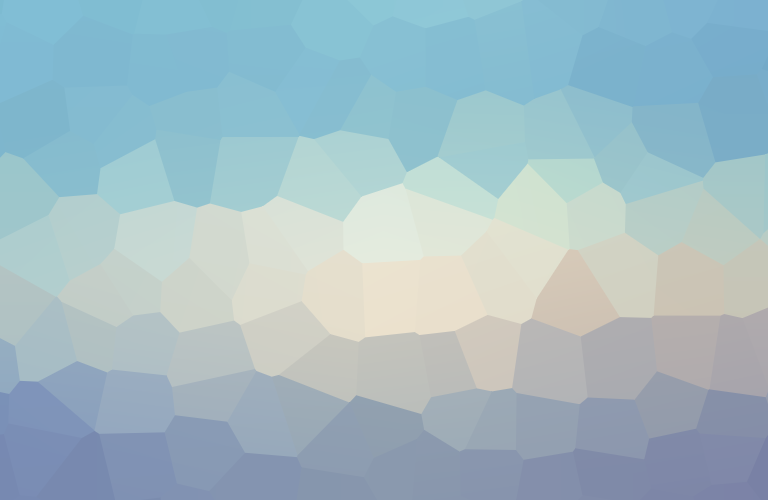
This background is drawn by a Shadertoy shader. Its source:

```glsl
// Faceted pastel sky: irregular polygons over a blue, cream and violet gradient.

const float CELLS_PER_HEIGHT = 8.5;

// Colour stops from the top of the canvas to the bottom
const vec3 LEFT_SKY[9] = vec3[9](
    vec3(.50, .74, .83), vec3(.50, .72, .82), vec3(.50, .72, .81),
    vec3(.59, .78, .81), vec3(.69, .80, .80), vec3(.72, .78, .77),
    vec3(.62, .72, .77), vec3(.49, .58, .73), vec3(.47, .54, .70));
const vec3 MIDDLE_SKY[9] = vec3[9](
    vec3(.54, .77, .83), vec3(.52, .74, .82), vec3(.59, .78, .81),
    vec3(.78, .88, .85), vec3(.94, .93, .87), vec3(.93, .89, .81),
    vec3(.84, .81, .75), vec3(.63, .69, .72), vec3(.54, .60, .68));
const vec3 RIGHT_SKY[9] = vec3[9](
    vec3(.48, .69, .81), vec3(.46, .67, .79), vec3(.51, .70, .79),
    vec3(.60, .77, .79), vec3(.76, .80, .75), vec3(.80, .75, .69),
    vec3(.66, .65, .68), vec3(.55, .59, .67), vec3(.48, .51, .65));

vec2 hash22(vec2 p) {
    vec3 q = fract(p.xyx * vec3(.1031, .1030, .0973));
    q += dot(q, q.yzx + 33.33);
    return fract((q.xx + q.yz) * q.zy);
}

float glow(vec2 uv, vec2 center, vec2 radius) {
    vec2 d = (uv - center) / radius;
    return exp(-dot(d, d));
}

// Smooth colour field; uv spans 0 to 1 with y pointing up
vec3 skyColor(vec2 uv) {
    uv = clamp(uv, 0.0, 1.0);
    float t = clamp((.95 - uv.y) / .11, 0.0, 8.0);
    int i = min(int(t), 7);
    float f = t - float(i);
    vec3 left = mix(LEFT_SKY[i], LEFT_SKY[i + 1], f);
    vec3 middle = mix(MIDDLE_SKY[i], MIDDLE_SKY[i + 1], f);
    vec3 right = mix(RIGHT_SKY[i], RIGHT_SKY[i + 1], f);
    vec3 col = uv.x < .5
        ? mix(left, middle, clamp((uv.x - .04) / .46, 0.0, 1.0))
        : mix(middle, right, clamp((uv.x - .5) / .46, 0.0, 1.0));

    // Local tints: mint, peach and pale blue
    col += vec3(.05, .04, -.01) * glow(uv, vec2(.69, .61), vec2(.10, .09));
    col += vec3(-.04, -.05, -.05) * glow(uv, vec2(.78, .35), vec2(.10, .06));
    col += vec3(.04, .03, .01) * glow(uv, vec2(.65, .98), vec2(.10, .06));
    return col;
}

// Scattered seed point of a grid square, in grid units
vec2 seedPoint(vec2 square) {
    return square + .5 + .92 * (hash22(square + 17.0) - .5);
}

vec3 facetColor(vec2 seed, vec2 p, float aspect) {
    vec2 variation = hash22(seed * 7.3 + 41.0) - .5;
    vec2 site = mix(seed, p, .12) / CELLS_PER_HEIGHT;
    site.y += variation.x * .055;
    return skyColor(site / vec2(aspect, 1.0)) + variation.y * .022;
}

void mainImage(out vec4 fragColor, in vec2 fragCoord) {
    float aspect = iResolution.x / iResolution.y;
    vec2 p = fragCoord / iResolution.y * CELLS_PER_HEIGHT;
    float pixel = CELLS_PER_HEIGHT / iResolution.y;

    // Find the two closest seeds
    vec2 nearest = vec2(0.0), second = vec2(0.0);
    float d1 = 1e5, d2 = 1e5;
    for (int y = -2; y <= 2; y++) {
        for (int x = -2; x <= 2; x++) {
            vec2 seed = seedPoint(floor(p) + vec2(x, y));
            float d = dot(seed - p, seed - p);
            if (d < d1) {
                d2 = d1;
                second = nearest;
                d1 = d;
                nearest = seed;
            } else if (d < d2) {
                d2 = d;
                second = seed;
            }
        }
    }

    // Blend across the shared border for smooth edges
    float border = (d2 - d1) / (2.0 * max(distance(nearest, second), .001));
    float cover = clamp(.5 + border / pixel, 0.0, 1.0);
    vec3 col = mix(facetColor(second, p, aspect), facetColor(nearest, p, aspect), cover);
    fragColor = vec4(clamp(col, 0.0, 1.0), 1.0);
}
```
